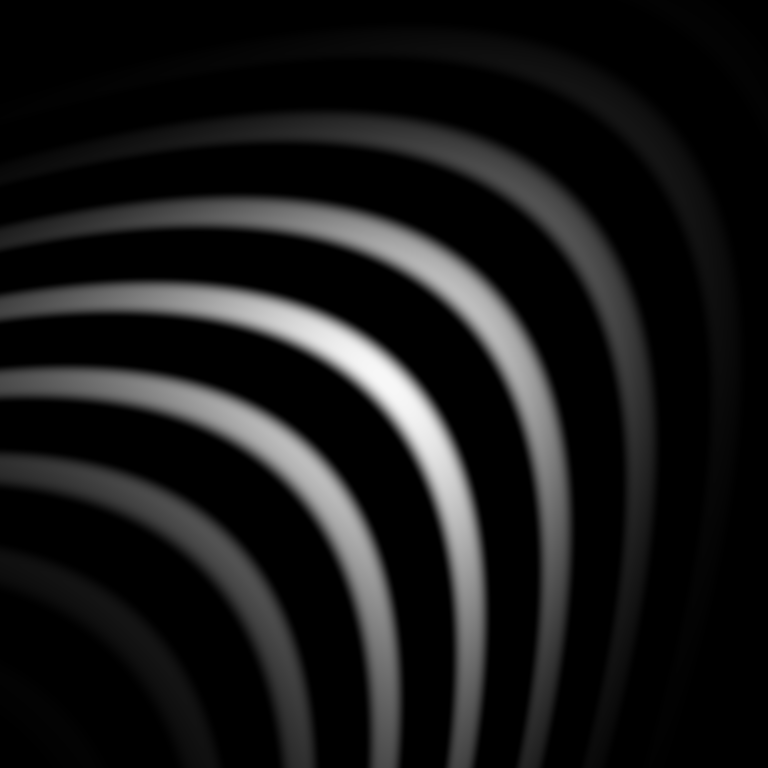
Write a WebGL 1 fragment shader that draws this background.

```glsl
precision highp float;
// Soft white parabolic bands bending around the rising diagonal, fading into black.

uniform vec2 u_resolution;

void main() {
    // Centred canvas coordinates, turned so "along" follows the rising diagonal
    vec2 uv = (gl_FragCoord.xy - 0.5 * u_resolution) / min(u_resolution.x, u_resolution.y);
    float along = (uv.x + uv.y) * 0.70711;
    float across = (uv.x - uv.y) * 0.70711;

    // Distance along the diagonal, bent so that equal values form parabolas
    float bend = along + 1.6 * across * across - 0.004;

    // Repeated bands with soft edges and dark gaps
    float bands = smoothstep(0.0, 1.0, cos(40.0 * bend));

    // Glow strongest on the middle band, fading outward and toward the band ends
    float glow = exp(-bend * bend / 0.0857 - across * across / 0.137);

    gl_FragColor = vec4(vec3(0.97 * bands * glow), 1.0);
}
```
